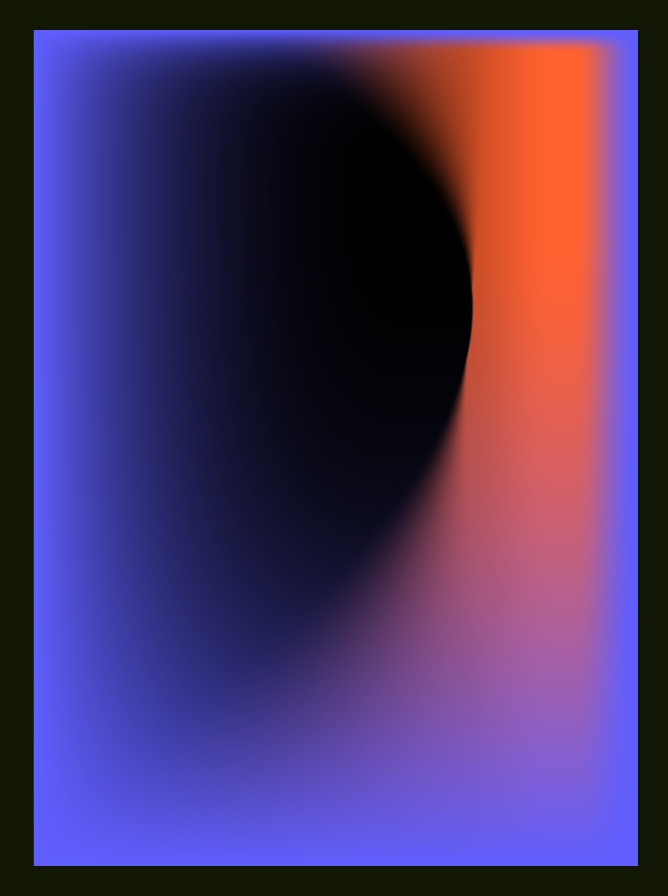
Write a Shadertoy shader that draws this background.

```glsl
// Framed gradient panel: blue rim, orange glow and a black crescent-edged shadow.

const vec3 FRAME = vec3(0.066, 0.092, 0.014);
const vec3 BLUE = vec3(0.375, 0.370, 1.0);
const vec3 ORANGE = vec3(1.0, 0.380, 0.185);

// Panel corners in canvas units, origin at the lower left
const vec2 PANEL_MIN = vec2(0.0505, 0.0335);
const vec2 PANEL_MAX = vec2(0.9550, 0.9665);

// Antialiased coverage of an axis-aligned box
float boxMask(vec2 p, vec2 lo, vec2 hi, vec2 pixel) {
    vec2 inside = min(p - lo, hi - p) / pixel + 0.5;
    vec2 cover = clamp(inside, 0.0, 1.0);
    return cover.x * cover.y;
}

// Strength of the orange glow; fades at the top, right and towards the bottom
float glowAmount(vec2 q) {
    float drop = clamp((q.y - 0.25) / 0.75, 0.0, 1.0);
    float vertical = 1.0 - pow(drop, 1.4);
    float top = smoothstep(0.0, 0.027, q.y);
    float right = 1.0 - smoothstep(0.895, 1.0, q.x);
    return vertical * top * right;
}

// Blue light spilling into the shadow from the left, bottom and top sides
float rimLight(vec2 q) {
    float left = pow(max(1.0 - q.x / 0.62, 0.0), 2.5);
    float bottom = pow(q.y, 4.0);
    float top = exp(-38.0 * q.y);
    return 1.0 - (1.0 - left) * (1.0 - bottom) * (1.0 - top);
}

// Curved shadow edge: crisp at the waist, widening above and below
float reveal(vec2 q, float waistX, float waistY) {
    float d = q.y - waistY;
    float dd = d * d;
    float bend = d < 0.0 ? 3.55 * dd : 2.5 * dd / (1.0 + 0.8 * dd);
    float spread = d < 0.0 ? -0.16 * d : 0.55 * dd - 0.12 * d;
    float inner = waistX - bend;
    float outer = max(waistX + spread, inner + 0.005);
    return smoothstep(inner, outer, q.x);
}

vec3 panelColor(vec2 q) {
    float glow = glowAmount(q);
    vec3 lit = mix(BLUE, ORANGE, glow);
    // Slight dimming of the glow beside the shadow
    lit *= 1.0 - 0.22 * glow * (1.0 - smoothstep(0.70, 0.86, q.x));
    vec3 shadow = BLUE * rimLight(q);
    return mix(shadow, lit, reveal(q, 0.724, 0.33));
}

void mainImage(out vec4 fragColor, in vec2 fragCoord) {
    vec2 uv = fragCoord / iResolution.xy;
    // Panel coordinates run from its top left to its bottom right
    vec2 q = clamp((uv - PANEL_MIN) / (PANEL_MAX - PANEL_MIN), 0.0, 1.0);
    q.y = 1.0 - q.y;

    float mask = boxMask(uv, PANEL_MIN, PANEL_MAX, 1.0 / iResolution.xy);
    fragColor = vec4(mix(FRAME, panelColor(q), mask), 1.0);
}
```
